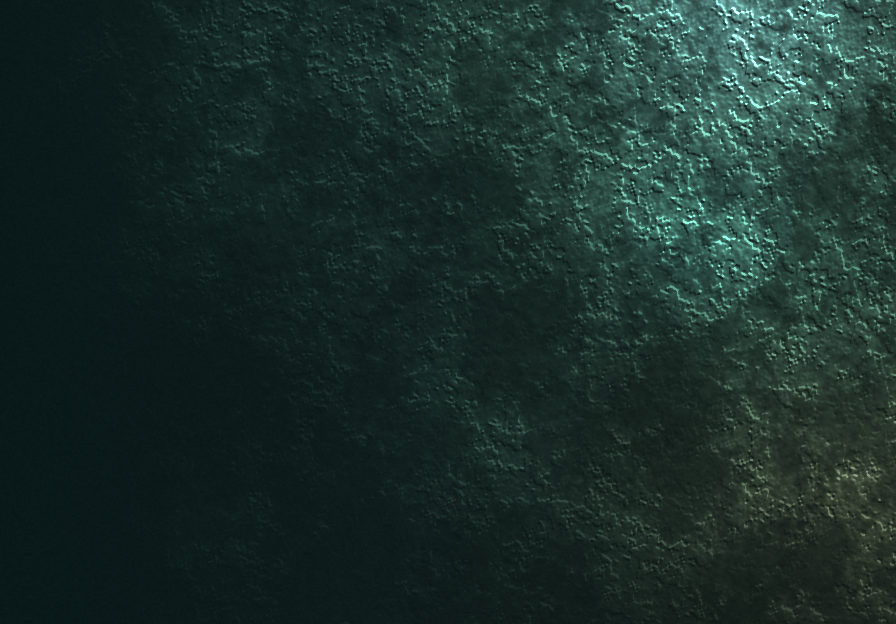
Write a Shadertoy shader that draws this texture.

```glsl
// Weathered dark green plaster, raked by a teal light from the upper right.

float hash(vec2 p) {
    vec3 q = fract(vec3(p.xyx) * 0.1031);
    q += dot(q, q.yzx + 33.33);
    return fract((q.x + q.y) * q.z);
}

float noise(vec2 p) {
    vec2 cell = floor(p), f = fract(p);
    f = f * f * (3.0 - 2.0 * f);
    return mix(mix(hash(cell), hash(cell + vec2(1, 0)), f.x),
               mix(hash(cell + vec2(0, 1)), hash(cell + vec2(1, 1)), f.x), f.y);
}

float fbm(vec2 p, int octaves, float gain) {
    float sum = 0.0, total = 0.0, amp = 1.0;
    for (int i = 0; i < octaves; i++) {
        sum += amp * noise(p);
        total += amp;
        amp *= gain;
        p = mat2(1.64, 1.28, -1.28, 1.64) * p + 17.3;
    }
    return sum / total;
}

// Soft elliptical pool of light, 1 at its centre
float pool(vec2 uv, vec2 centre, vec2 radius) {
    vec2 d = (uv - centre) / radius;
    return exp(-dot(d, d));
}

// Crumbled surface: fine grain with small raised flakes
float relief(vec2 p) {
    float grain = fbm(p * 27.0 + 8.0, 4, 0.78);
    return grain + 0.28 * smoothstep(0.46, 0.56, grain);
}

// Broad lighting over the wall
float illumination(vec2 uv) {
    float light = 0.33 * pool(uv, vec2(0.85, 1.02), vec2(0.22, 0.25));
    light += 0.19 * pool(uv, vec2(0.78, 0.63), vec2(0.09, 0.11));
    light += 0.19 * pool(uv, vec2(0.96, 0.66), vec2(0.30, 0.36));
    light += 0.15 * pool(uv, vec2(1.00, 0.27), vec2(0.27, 0.32));
    light += 0.11 * pool(uv, vec2(0.58, 0.88), vec2(0.30, 0.30));
    light += 0.06 * pool(uv, vec2(0.33, 0.98), vec2(0.17, 0.22));
    light += 0.06 * pool(uv, vec2(0.54, 0.32), vec2(0.13, 0.11));
    light += 0.05 * pool(uv, vec2(0.75, 0.15), vec2(0.10, 0.10));
    light += 0.04 * pool(uv, vec2(0.28, 0.65), vec2(0.12, 0.13));
    light += 0.03 * pool(uv, vec2(0.24, 0.16), vec2(0.06, 0.07));
    // Shadowed hollows
    light *= 1.0 - 0.40 * pool(uv, vec2(0.73, 0.33), vec2(0.06, 0.10));
    light *= 1.0 - 0.35 * pool(uv, vec2(0.42, 0.73), vec2(0.07, 0.09));
    light *= 1.0 - 0.35 * pool(uv, vec2(0.98, 0.79), vec2(0.04, 0.07));
    return light + 0.03 * smoothstep(0.0, 0.5, uv.x);
}

void mainImage(out vec4 fragColor, in vec2 fragCoord) {
    vec2 uv = fragCoord / iResolution.xy;
    vec2 p = fragCoord / iResolution.y;

    // Slope towards the light
    float slope = relief(p) - relief(p + vec2(0.0018, 0.0030));
    float lit = max(slope, 0.0), shade = max(-slope, 0.0);

    // Ragged worn areas show more relief than the smooth ones
    float broad = fbm(p * 6.0 + 4.7, 4, 0.6);
    float worn = smoothstep(0.40, 0.60, fbm(p * 10.0 + 23.0, 5, 0.75));
    float light = illumination(uv) * (0.55 + 0.9 * broad);

    float surface = 0.60 + 0.42 * worn;
    surface += (0.25 + 0.75 * worn) * (4.6 * lit - 2.2 * shade);
    surface += 0.5 * (fbm(p * 70.0, 2, 0.8) - 0.5);
    surface = clamp(surface, 0.2, 2.2);

    // Teal above, olive towards the lower right
    float olive = smoothstep(0.58, 0.18, uv.y) * smoothstep(0.4, 0.95, uv.x);
    vec3 tint = mix(vec3(0.45, 0.75, 0.63), vec3(0.66, 0.70, 0.50), olive);
    tint = mix(tint, vec3(0.50, 0.79, 0.77),
               pool(uv, vec2(0.83, 1.0), vec2(0.17, 0.22)));
    tint = mix(tint, vec3(0.42, 0.80, 0.73),
               0.7 * pool(uv, vec2(0.78, 0.63), vec2(0.09, 0.12)));

    vec3 color = mix(vec3(0.036, 0.096, 0.098), vec3(0.056, 0.088, 0.078), uv.x);
    color += tint * light * surface;

    // Bright glints on the sharpest edges
    float glint = smoothstep(0.10, 0.30, lit) * worn;
    color += vec3(0.30, 0.42, 0.38) * glint * light;
    color += 0.012 * (hash(floor(p * 356.0)) - 0.5);

    fragColor = vec4(clamp(color, 0.0, 1.0), 1.0);
}
```
